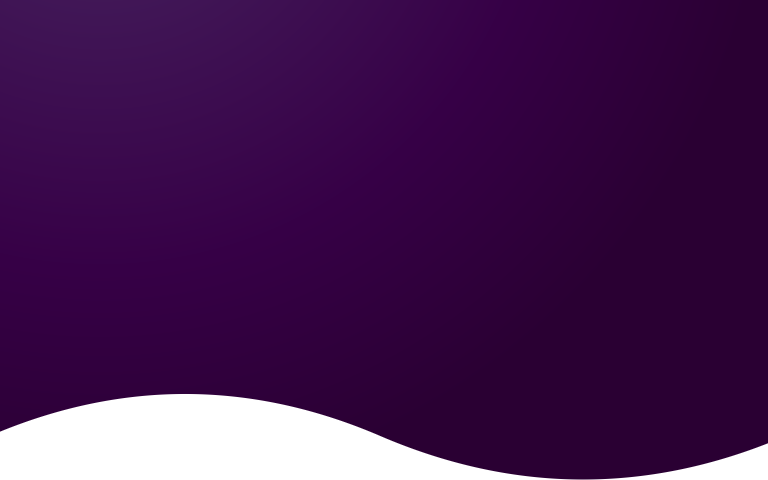
This background is drawn by a WebGL 2 fragment shader. Its source:

```glsl
#version 300 es
precision highp float;
// A deep violet backdrop lit by a round glow centred above the top left,
// with a white wave along the foot. The glow is a three-stop radial ramp;
// the wave is two parabolas joined with equal slope.

#define ASPECT 1.6
#define GLOW_CENTRE vec2(0.208, 1.367)
#define GLOW_START 0.36
#define GLOW_EDGE 0.93
#define GLOW_END 1.40
#define CREST vec2(0.3854, 0.1792)
#define TROUGH vec2(1.2146, 0.001)
#define JOIN_X 0.792

uniform vec2 u_resolution;
out vec4 fragColor;

const vec3 LILAC  = vec3(0.255, 0.090, 0.340);
const vec3 VIOLET = vec3(0.212, 0.000, 0.275);
const vec3 NIGHT  = vec3(0.165, 0.000, 0.200);
const vec3 WHITE  = vec3(1.0);

// Radial ramp: lilac to violet inside the edge, violet to night beyond it.
vec3 glowColour(vec2 p) {
    float r = distance(p, GLOW_CENTRE);
    float inner = clamp((r - GLOW_START) / (GLOW_EDGE - GLOW_START), 0.0, 1.0);
    float outer = clamp((r - GLOW_EDGE) / (GLOW_END - GLOW_EDGE), 0.0, 1.0);
    return mix(mix(LILAC, VIOLET, inner), NIGHT, outer);
}

// Wave height in x and its slope in y.
vec2 wave(float x) {
    float joinSlope = (CREST.y - TROUGH.y) / (TROUGH.x - CREST.x);
    bool onCrest = x < JOIN_X;
    vec2 apex = onCrest ? CREST : TROUGH;
    float bend = joinSlope / (onCrest ? CREST.x - JOIN_X : TROUGH.x - JOIN_X);
    float dx = x - apex.x;
    return vec2(apex.y + bend * dx * dx, 2.0 * bend * dx);
}

void main() {
    vec2 p = gl_FragCoord.xy / u_resolution * vec2(ASPECT, 1.0);

    // Signed distance above the wave, softened over one pixel.
    vec2 w = wave(p.x);
    float dist = (p.y - w.x) / sqrt(1.0 + w.y * w.y);
    float foot = clamp(0.5 - dist * u_resolution.y, 0.0, 1.0);

    fragColor = vec4(mix(glowColour(p), WHITE, foot), 1.0);
}
```
